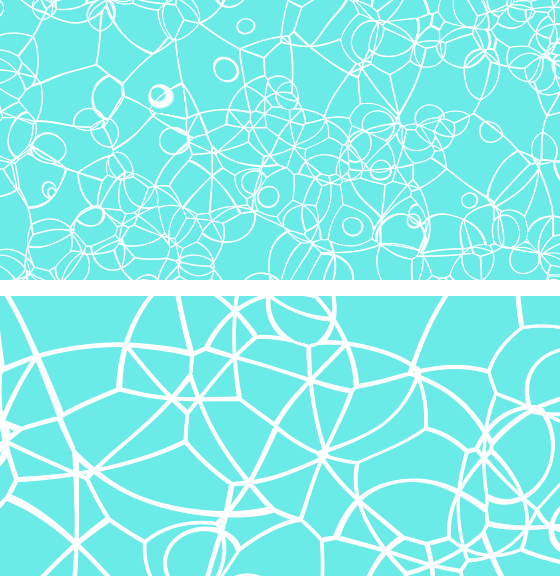
Top, the full canvas; bottom, a detail of the centre.
Give the GLSL for this pattern, as a Shadertoy shader.

```glsl
const vec3 AQUA = vec3(0.42, 0.92, 0.91);
const vec3 WHITE = vec3(1.0);
const float CELLS = 9.0;        // grid cells per canvas height
const float HALF_WIDTH = 0.025; // line half width, in cells
const float SKIP = 0.25;        // share of grid cells without a site
const float HOLLOW = 0.64;      // sites lighter than this keep a plain interior

vec3 hash3(vec2 p) {
    vec3 q = fract(p.xyx * vec3(0.1031, 0.1030, 0.0973));
    q += dot(q, q.yxz + 33.33);
    return fract((q.xxy + q.yzz) * q.zyx);
}

vec2 valueNoise(vec2 p) {
    vec2 i = floor(p), f = fract(p);
    f = f * f * (3.0 - 2.0 * f);
    vec2 low = mix(hash3(i).xy, hash3(i + vec2(1, 0)).xy, f.x);
    vec2 high = mix(hash3(i + vec2(0, 1)).xy, hash3(i + vec2(1, 1)).xy, f.x);
    return mix(low, high, f.y);
}

// Keeps the three nearest sites in order; x is the weighted distance
void insertSite(vec4 s, inout vec4 a, inout vec4 b, inout vec4 c) {
    if (s.x < a.x) { c = b; b = a; a = s; }
    else if (s.x < b.x) { c = b; b = s; }
    else if (s.x < c.x) { c = s; }
}

// Weighted sites around p: distance, gradient, weight
void nearestSites(vec2 p, out vec4 a, out vec4 b, out vec4 c) {
    a = b = c = vec4(100.0, 0.0, 0.0, 1.0);
    vec2 cell = floor(p);
    for (int y = -3; y <= 3; y++)
    for (int x = -3; x <= 3; x++) {
        vec2 id = cell + vec2(x, y);
        if (hash3(id + 157.0).x < SKIP) continue;
        vec3 h = hash3(id + 41.0);
        float weight = 0.55 * pow(3.0, h.z);
        vec2 offset = p - id - h.xy;
        float d = length(offset);
        insertSite(vec4(d * weight, weight * offset / max(d, 1e-4), weight), a, b, c);
    }
}

// Arc where two weighted distances agree; shallow crossings draw thicker
float arcLine(vec4 near, vec4 far, float pixel) {
    float slope = max(length(far.yz - near.yz), 0.15);
    float dist = (far.x - near.x) / slope;
    float halfWidth = HALF_WIDTH * clamp(1.15 / sqrt(slope), 0.6, 1.7);
    return 1.0 - smoothstep(halfWidth - 0.6 * pixel, halfWidth + 0.6 * pixel, dist);
}

void mainImage(out vec4 fragColor, in vec2 fragCoord) {
    float pixel = CELLS / iResolution.y;
    vec2 p = fragCoord * pixel + 20.0;

    // Gentle bend of the whole network
    p += 0.25 * (valueNoise(p * 0.8) - 0.5);

    vec4 a, b, c;
    nearestSites(p, a, b, c);

    // Cell borders, then inner arcs outside the hollow cells
    float ink = arcLine(a, b, pixel);
    if (a.w > HOLLOW) ink = max(ink, arcLine(b, c, pixel));

    fragColor = vec4(mix(AQUA, WHITE, ink), 1.0);
}
```
